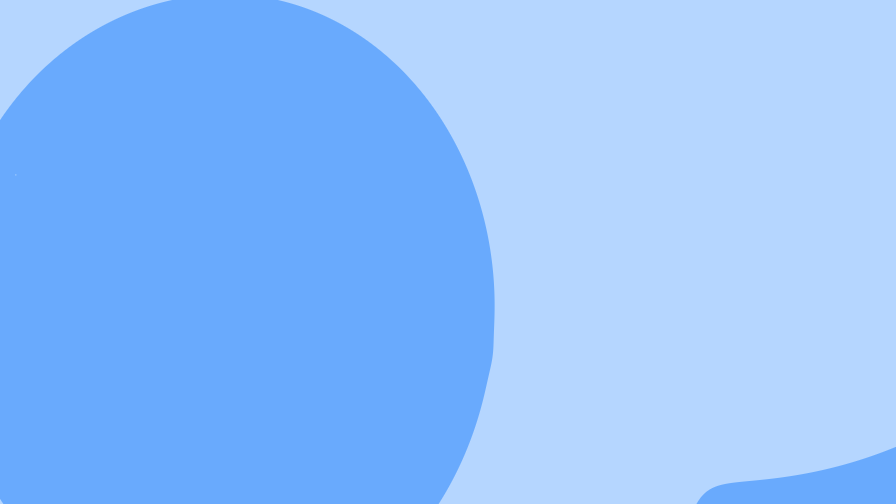
This background is drawn by a WebGL 1 fragment shader. Its source:

```glsl
precision highp float;
// Flat pale blue backdrop with a large cropped oval and a low wave in the corner.

uniform vec2 u_resolution;

const vec3 PALE_BLUE = vec3(0.708, 0.841, 1.0);
const vec3 SKY_BLUE = vec3(0.412, 0.667, 0.992);

// Coverage of a shape from its signed distance, softened over one pixel.
float coverage(float dist, float pixel) {
    return clamp(0.5 - dist / pixel, 0.0, 1.0);
}

// Approximate signed distance to an ellipse centred at zero.
float ellipseDistance(vec2 p, vec2 radii) {
    float level = length(p / radii);
    float gradient = length(p / (radii * radii));
    return level * (level - 1.0) / max(gradient, 0.0001);
}

// Oval with separate radii on each side and a faint bulge on its right edge.
float ovalDistance(vec2 p, vec2 center, vec2 lowRadii, vec2 highRadii) {
    vec2 q = p - center;
    vec2 radii = mix(lowRadii, highRadii, step(0.0, q));
    float bulge = (q.y + 0.1) / 0.035;
    q.x -= 0.0025 * exp(-bulge * bulge) * step(0.0, q.x);
    return ellipseDistance(q, radii);
}

// Wave that rises steeply at its start, levels off, then climbs again.
float waveDistance(vec2 p, float start, float span, float shelf, float climb) {
    const float ROUNDING = 0.06;
    const float POWER = 2.3;
    float t = max((p.x - start) / span, -0.1);
    float ramp = max(t, 0.0);
    float decay = exp(-t / ROUNDING);
    float height = shelf * (1.0 - decay) + climb * pow(ramp, POWER);
    float slope = (shelf * decay / ROUNDING
        + climb * POWER * pow(ramp, POWER - 1.0)) / span;
    return (p.y - height) / sqrt(1.0 + slope * slope);
}

void main() {
    // Canvas height is one unit.
    vec2 p = gl_FragCoord.xy / u_resolution.y;
    float pixel = 1.0 / u_resolution.y;

    float oval = ovalDistance(p, vec2(0.449, 0.3935),
        vec2(0.559, 0.6435), vec2(0.5324, 0.618));
    float wave = waveDistance(p, 1.3819, 0.3958, 0.0428, 0.0706);
    float shapes = coverage(min(oval, wave), pixel);

    // Tiny pale speck near the left edge.
    float speck = coverage(length(p - vec2(0.0313, 0.653)) - 0.0014, pixel);

    vec3 color = mix(PALE_BLUE, SKY_BLUE, shapes);
    color = mix(color, PALE_BLUE, 0.6 * speck);
    gl_FragColor = vec4(color, 1.0);
}
```
